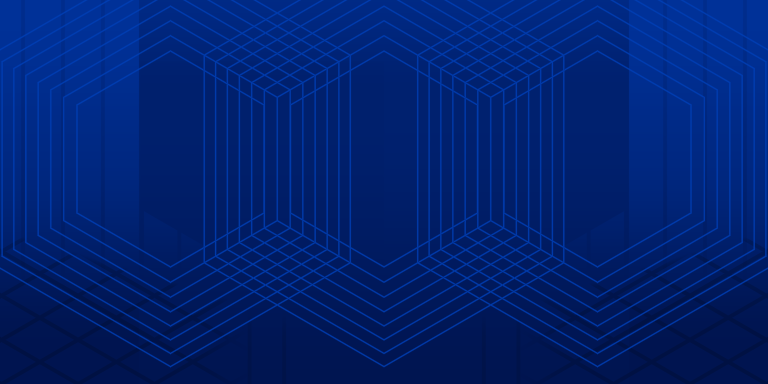
Reproduce this background procedurally as a Shadertoy shader.

```glsl
// Blue hall of faint panels and floor tiles under three sets of nested hexagons.
// Panels are masks over a vertical gradient; hexagon outlines come from a
// distance function. Lengths are in canvas heights, x measured from the middle.

const vec3 DEEP_BLUE = vec3(0.0, 0.080, 0.315);
const vec3 HIGH_BLUE = vec3(0.0, 0.200, 0.615);
const vec3 LINE_BLUE = vec3(0.0, 0.245, 0.710);
const float SLOPE = 0.57735;

// Soft stroke around the zero of a distance.
float stroke(float dist, float halfWidth, float soft) {
    return 1.0 - smoothstep(halfWidth - soft, halfWidth + soft, abs(dist));
}

// Soft step from 0 to 1 at an edge.
float edge(float at, float value, float soft) {
    return smoothstep(at - soft, at + soft, value);
}

// Signed distance to the nearest multiple of a period.
float repeatDist(float value, float period) {
    return (fract(value / period + 0.5) - 0.5) * period;
}

// Apothem of the ring on which a point lies, for a hexagon with its tip up.
float hexApothem(vec2 p) {
    p = abs(p);
    return max(p.x, 0.5 * p.x + 0.8660254 * p.y);
}

// Eight nested outlines, spaced slightly closer toward the outside.
float hexRings(vec2 p, float soft) {
    float apothem = hexApothem(p);
    float ink = 0.0;
    for (int i = 0; i < 8; i++) {
        float k = float(i);
        float ring = 0.2435 + 0.0349 * k - 0.0004 * k * k;
        ink = max(ink, stroke(apothem - ring, 0.0018, soft));
    }
    return ink;
}

// Brightness of the walls: lit side panels and a darker middle.
float wallLight(vec2 p, float soft) {
    float m = abs(p.x);
    float middle = 0.40 * smoothstep(-0.05, 0.70, p.y)
                 + 0.32 * smoothstep(0.76, 1.05, p.y);
    float side = 0.62 * smoothstep(0.10, 0.60, p.y)
               + 0.32 * smoothstep(0.50, 1.00, p.y);
    float light = mix(middle, side, edge(0.638, m, soft));

    // Faint fold down the centre
    float fold = smoothstep(0.3, 0.5, p.y) * (1.0 - edge(0.84, p.y, soft));
    light -= 0.025 * fold * edge(0.0, -p.x, soft) * edge(-0.635, p.x, soft);

    // Dark seams between the side panels
    float seam = stroke(repeatDist(m - 0.732, 0.104), 0.005, soft);
    light -= 0.16 * seam * edge(0.68, m, soft) * smoothstep(0.22, 0.5, p.y);

    // Short blocks with slanted tops beside the panels
    float below = edge(0.0, 0.45 - (0.625 - m) * SLOPE - p.y, soft);
    float block = edge(0.47, m, soft) * (1.0 - edge(0.625, m, soft));
    block *= 1.0 - stroke(m - 0.533, 0.005, soft);
    return light + 0.12 * block * below * smoothstep(0.26, 0.44, p.y);
}

// Dark diagonal joints of the floor, kept to the lower corners.
float floorJoints(vec2 p, float soft) {
    float m = abs(p.x);
    float rising = repeatDist(p.y + m * SLOPE, 0.115);
    float falling = repeatDist(p.y - m * SLOPE, 0.115);
    float ink = max(stroke(rising, 0.006, soft), stroke(falling, 0.006, soft));
    float corner = edge(0.0, 0.2 + (m - 0.35) * 0.3 - p.y, 0.01);
    return ink * corner * smoothstep(0.33, 0.50, m);
}

void mainImage(out vec4 fragColor, in vec2 fragCoord) {
    vec2 p = fragCoord / iResolution.y;
    p.x -= 0.5 * iResolution.x / iResolution.y;
    float soft = 0.75 / iResolution.y;

    // Walls and floor
    vec3 color = mix(DEEP_BLUE, HIGH_BLUE, wallLight(p, soft));
    color *= 1.0 - 0.16 * floorJoints(p, soft);

    // Upright joints near the foot of the middle wall
    float foot = 1.0 - smoothstep(0.12, 0.20, p.y);
    float uprights = max(stroke(abs(p.x) - 0.35, 0.005, soft),
                         stroke(abs(p.x) - 0.26, 0.005, soft));
    color *= 1.0 - 0.10 * foot * uprights;

    // Three overlapping hexagon sets
    float ink = 0.0;
    for (int i = -1; i <= 1; i++) {
        vec2 center = vec2(0.556 * float(i), 0.586);
        ink = max(ink, hexRings(p - center, soft));
    }
    color = mix(color, LINE_BLUE, 0.88 * ink);

    fragColor = vec4(color, 1.0);
}
```
